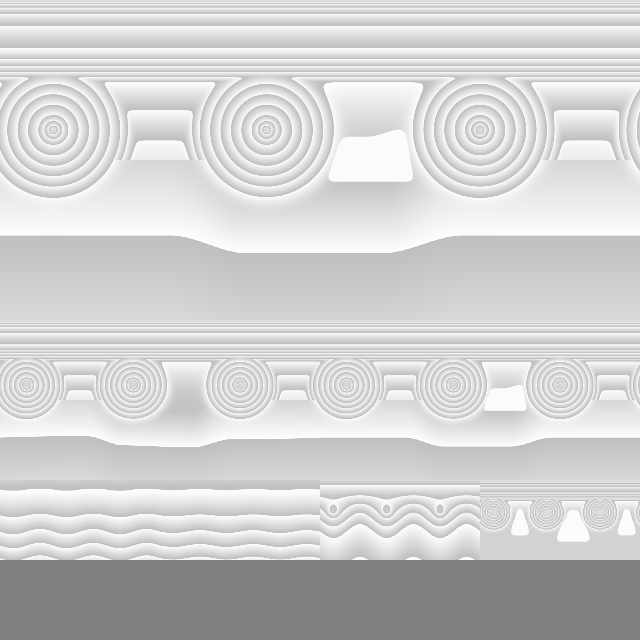
Write a WebGL 2 fragment shader that draws this texture map.

```glsl
#version 300 es
precision highp float;
// An atlas of wrapped height maps: one large panel, two half-size and four
// quarter-size panels, above a plain grey strip. Each panel blends polar bands,
// a row of round peaks and a ground slope, then wraps the height into steps.
#define ATLAS 768.0
#define PERIOD 256.0
#define PEAK vec2(64.0, 156.0)
#define PEAK_RADIUS 80.0
#define RING_GAP 12.5
#define HORIZON 192.0
#define GROUND_EDGE 283.0
#define GROUND_DIP 21.0
#define BLEND 0.22
#define DARK 0.75
#define LIGHT 0.995
#define EMPTY 0.502

uniform vec2 u_resolution;
out vec4 fragColor;

float softMax(float a, float b) {
  float hi = max(a, b);
  return hi + BLEND * log(1.0 + exp((min(a, b) - hi) / BLEND));
}

// Horizontal offset from the nearest peak.
float peakOffset(float x) {
  return mod(x - PEAK.x + 0.5 * PERIOD, PERIOD) - 0.5 * PERIOD;
}

// Bands which crowd together towards the pole and above the peaks.
float polarBands(float y, float gapDepth) {
  if (y < 57.0) return 6.0 + 1.6 * log(57.0 / max(y, 0.3));
  if (y < 98.0) return 6.0 - 5.0 * pow((y - 57.0) / 41.0, 1.45);
  return 1.0 - (y - 98.0) / gapDepth;
}

float roundPeak(vec2 q, float falloff) {
  float r = length(vec2(peakOffset(q.x), q.y - PEAK.y));
  float core = 0.75 * max(log(18.0 / max(r, 0.3)), 0.0);
  float slope = r < PEAK_RADIUS ? RING_GAP : falloff;
  return 1.0 + (PEAK_RADIUS - r) / slope + core;
}

float groundSlope(vec2 q, float tilt) {
  float dip = smoothstep(205.0, 295.0, q.x) * (1.0 - smoothstep(460.0, 555.0, q.x));
  float edge = GROUND_EDGE + GROUND_DIP * dip + tilt * sin(q.x * 0.0082);
  float below = q.y - edge;
  return 1.0 + (below > 0.0 ? 0.004 * below : below / mix(140.0, 90.0, dip));
}

// Full landscape; the quarter-size version has a flat ground.
float landscape(vec2 q, bool flatGround, float tilt) {
  bool middleGap = abs(q.x - 448.0) < 0.5 * PERIOD;
  bool shallow = middleGap || flatGround;
  bool sunken = q.y < HORIZON && !shallow;
  float ground = flatGround ? 0.3 : max(groundSlope(q, tilt), 0.05);
  if (sunken) ground = -1.3;
  else if (q.y < HORIZON) ground = min(ground, 0.1);
  float bands = polarBands(q.y, shallow ? 75.0 : 34.0);
  float peaks = roundPeak(q, sunken ? 9.0 : 20.0);
  return softMax(softMax(bands, peaks), ground);
}

// Stacked bands with a gentle swell.
float swell(vec2 q, float amount) {
  float wave = cos(6.28318 * peakOffset(q.x) / PERIOD);
  float y = q.y - 44.0 - amount * wave * mix(0.35, 1.0, smoothstep(100.0, 250.0, q.y));
  return -sign(y) * pow(abs(y) / 124.0, 1.42);
}

// Deep waves with a small eye in each trough.
float eyeWaves(vec2 q) {
  float dx = peakOffset(q.x);
  float wave = cos(6.28318 * dx / PERIOD) * smoothstep(40.0, 160.0, q.y);
  float h = (188.0 + 33.0 * wave - q.y) / 55.0;
  vec2 eye = vec2(dx, q.y - 150.0) / vec2(26.0, 29.0);
  h += 0.95 * exp(-dot(eye, eye));
  return h < -1.0 ? -1.0 + 0.35 * (h + 1.0) : h;
}

float roundedBox(vec2 p, vec2 halfSize, float r) {
  vec2 d = abs(p) - halfSize + r;
  return length(max(d, 0.0)) + min(max(d.x, d.y), 0.0) - r;
}

// Pale pocket with slanted sides and a raised right shoulder.
float pocket(vec2 q) {
  float rise = (217.0 - q.y) / 52.0;
  float top = 9.0 * smoothstep(440.0, 484.0, q.x);
  vec2 p = vec2(q.x - 444.5 - 4.0 * rise, q.y - 191.0 + 0.5 * top);
  return roundedBox(p, vec2(52.5 - 13.0 * rise, 27.0 + 0.5 * top), 9.0);
}

// Pale bells, the middle one widest.
float bell(vec2 q) {
  bool middle = abs(q.x - 448.0) < 0.5 * PERIOD;
  vec2 halfSize = middle ? vec2(78.0, 76.0) : vec2(43.0, 64.0);
  vec2 p = vec2(peakOffset(q.x - 0.5 * PERIOD), q.y - (middle ? 220.0 : 202.0));
  halfSize.x *= mix(0.35, 1.0, smoothstep(-1.0, 0.8, p.y / halfSize.y));
  return roundedBox(p, halfSize, 18.0);
}

void main() {
  vec2 p = gl_FragCoord.xy / u_resolution * ATLAS;
  p.y = ATLAS - p.y;

  // Choose the panel and its local coordinates.
  float scale = p.y < 384.0 ? 1.0 : p.y < 576.0 ? 2.0 : 4.0;
  float start = scale < 1.5 ? 0.0 : scale < 3.0 ? 384.0 : 576.0;
  float column = floor(p.x * scale / ATLAS);
  vec2 q = vec2(p.x * scale - column * ATLAS, (p.y - start) * scale);
  float pixel = ATLAS * scale / u_resolution.y;

  float height, patchDistance = 1e3;
  if (scale > 3.0 && column < 1.5) height = swell(q, column < 0.5 ? 13.0 : 7.0);
  else if (scale > 3.0 && column < 2.5) height = eyeWaves(q);
  else {
    bool firstHalf = scale > 1.5 && scale < 3.0 && column < 0.5;
    height = landscape(q, scale > 3.0, firstHalf ? -4.0 : 0.0);
    if (scale > 3.0) patchDistance = bell(q);
    else if (!firstHalf) patchDistance = pocket(q);
  }

  // Wrap the height with softened steps.
  float width = min(fwidth(height), 1.0);
  float tone = fract(height);
  tone *= 1.0 - smoothstep(1.0 - 0.6 * width, 1.0, tone);
  tone = mix(tone, 0.5, smoothstep(0.5, 1.0, width));
  float patchMask = 1.0 - smoothstep(-0.5 * pixel, 0.5 * pixel, patchDistance);
  tone = mix(tone, 0.96, patchMask);
  float grey = mix(DARK, LIGHT, tone);
  grey = mix(grey, EMPTY, step(672.0, p.y));
  fragColor = vec4(vec3(grey), 1.0);
}
```
